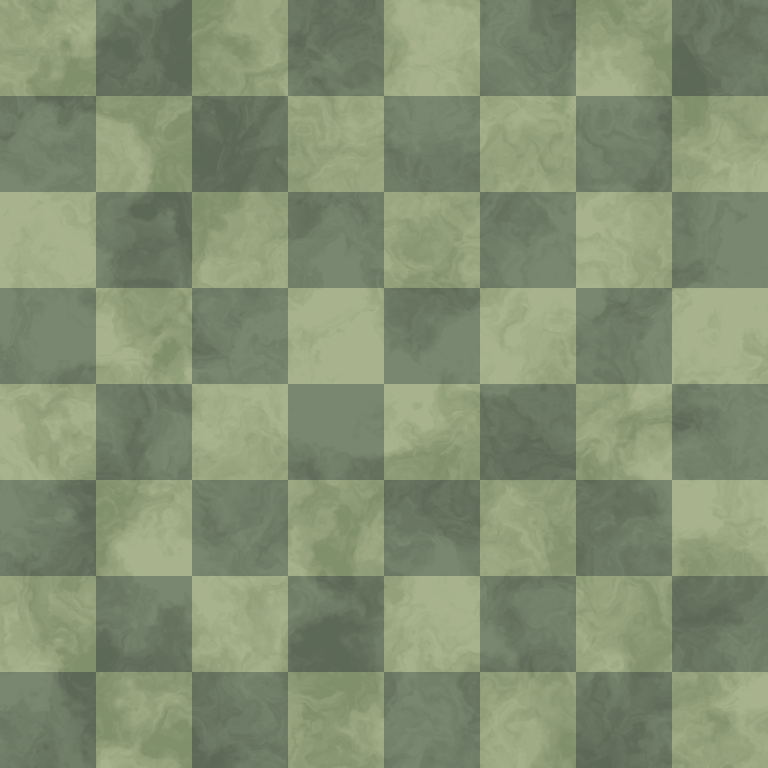
This pattern is drawn by a Shadertoy shader. Its source:

```glsl
// Checkerboard of weathered sage and moss squares, eight by eight.
// One wrapping, domain-warped noise field mottles the whole board, and each
// square maps that field to its own pair of worn and fresh colours.

const float SQUARES = 8.0;          // squares across and down
const float PATCH_PERIOD = 9.0;     // broad stains, cells per canvas
const float WARP_PERIOD = 18.0;     // ragged distortion of the stains
const float FLAKE_PERIOD = 38.0;    // small flaked spots
const float GRAIN_PERIOD = 100.0;   // fine mineral grain
const float WARP_AMOUNT = 0.13;
const float PATCH_GAIN = 2.4;
const float FLAKE_GAIN = 0.17;
const float GRAIN_GAIN = 0.36;
const float MEAN_TONE = 0.60;

const vec3 LIGHT_WORN  = vec3(0.502, 0.565, 0.420);
const vec3 LIGHT_FRESH = vec3(0.658, 0.702, 0.555);
const vec3 DARK_WORN   = vec3(0.366, 0.412, 0.340);
const vec3 DARK_FRESH  = vec3(0.475, 0.530, 0.440);

// Integer hash of a lattice point, from 0 to 1
float hash(vec2 cell, uint seed) {
    uint h = uint(cell.x) * 1597334677u ^ uint(cell.y) * 3812015801u ^ seed * 2654435769u;
    h = (h ^ (h >> 16)) * 2146121005u;
    h = (h ^ (h >> 15)) * 2221713035u;
    h ^= h >> 16;
    return float(h >> 8) / 16777216.0;
}

// Value noise that wraps after a whole number of cells
float wrapNoise(vec2 uv, float period, uint seed) {
    vec2 p = uv * period;
    vec2 f = fract(p);
    vec2 a = mod(floor(p), period);
    vec2 b = mod(a + 1.0, period);
    f = f * f * (3.0 - 2.0 * f);
    float low = mix(hash(a, seed), hash(vec2(b.x, a.y), seed), f.x);
    float high = mix(hash(vec2(a.x, b.y), seed), hash(b, seed), f.x);
    return mix(low, high, f.y);
}

// Octaves of wrapping noise, centred on zero
float fbm(vec2 uv, float period, int octaves, uint seed) {
    float sum = 0.0, weight = 0.5, total = 0.0;
    for (int i = 0; i < octaves; i++) {
        sum += weight * (wrapNoise(uv, period, seed + uint(i)) - 0.5);
        total += weight;
        weight *= 0.5;
        period *= 2.0;
    }
    return sum / total;
}

// Wear of the surface: 0 is stained, 1 is fresh
float surfaceTone(vec2 uv) {
    vec2 warp = vec2(fbm(uv, WARP_PERIOD, 5, 11u), fbm(uv, WARP_PERIOD, 5, 23u));
    vec2 ragged = uv + WARP_AMOUNT * warp;
    float stains = fbm(ragged, PATCH_PERIOD, 6, 37u);
    float flakes = smoothstep(-0.07, 0.07, fbm(ragged, FLAKE_PERIOD, 3, 53u)) - 0.5;
    float grain = fbm(ragged, GRAIN_PERIOD, 2, 71u);
    float tone = MEAN_TONE + PATCH_GAIN * stains + FLAKE_GAIN * flakes + GRAIN_GAIN * grain;
    return clamp(tone, 0.0, 1.0);
}

// Share of the light colour, with edges one pixel soft
float checker(vec2 uv) {
    vec2 wave = abs(mod(uv * SQUARES - 0.5, 2.0) - 1.0) - 0.5;
    vec2 halfPixel = 0.5 * SQUARES / iResolution.xy;
    vec2 side = clamp(wave / halfPixel, -1.0, 1.0);
    return 0.5 - 0.5 * side.x * side.y;
}

void mainImage(out vec4 fragColor, in vec2 fragCoord) {
    vec2 uv = fragCoord / iResolution.xy;
    float tone = surfaceTone(uv);
    vec3 light = mix(LIGHT_WORN, LIGHT_FRESH, tone);
    vec3 dark = mix(DARK_WORN, DARK_FRESH, tone);
    fragColor = vec4(mix(dark, light, checker(uv)), 1.0);
}
```
